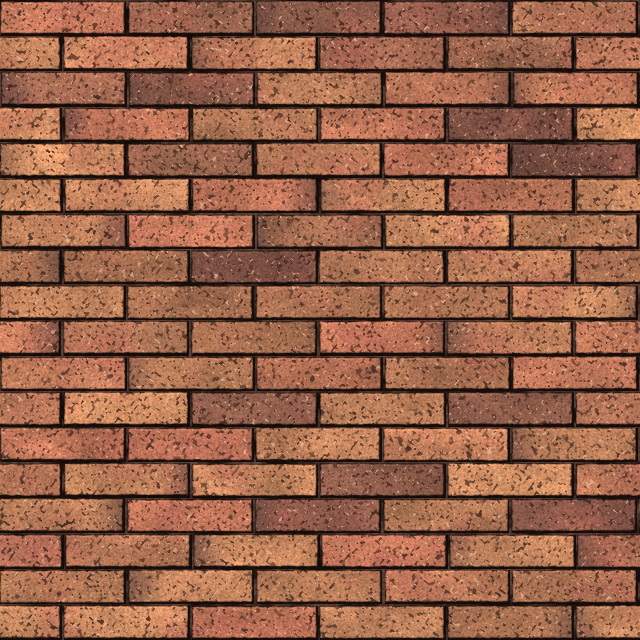
This texture is drawn by a WebGL 2 fragment shader. Its source:

```glsl
#version 300 es
precision highp float;
// Running-bond wall of speckled tan and russet bricks with dark recessed joints.

uniform vec2 u_resolution;
out vec4 fragColor;

// Integer hash giving a value from 0 to 1.
float hash(vec2 p) {
    uvec2 q = uvec2(ivec2(floor(p))) * uvec2(1597334673u, 3812015801u);
    uint n = (q.x ^ q.y) * 1597334673u;
    n = (n ^ (n >> 15)) * 2246822519u;
    n ^= n >> 13;
    return float(n >> 8) / 16777216.0;
}

float noise(vec2 p) {
    vec2 i = floor(p), f = fract(p);
    f = f * f * (3.0 - 2.0 * f);
    return mix(mix(hash(i), hash(i + vec2(1, 0)), f.x),
               mix(hash(i + vec2(0, 1)), hash(i + vec2(1, 1)), f.x), f.y);
}

float fbm(vec2 p) {
    float sum = 0.0, amp = 0.53;
    for (int i = 0; i < 4; i++) {
        sum += amp * noise(p);
        p = mat2(1.6, 1.2, -1.2, 1.6) * p + 17.0;
        amp *= 0.5;
    }
    return sum;
}

float roundedBox(vec2 p, vec2 halfSize, float radius) {
    vec2 d = abs(p) - halfSize + radius;
    return length(max(d, 0.0)) + min(max(d.x, d.y), 0.0) - radius;
}

// Fired clay: a tone per brick, then blotches, soot at one end, pits and pale grains.
vec3 clay(vec2 p, vec2 local, vec2 id) {
    float shade = hash(id + 31.0), red = hash(id + 67.0), burnt = hash(id + 113.0);
    vec3 color = mix(vec3(0.66, 0.44, 0.32), vec3(0.82, 0.56, 0.39), shade);
    color = mix(color, vec3(0.76, 0.45, 0.35), 0.8 * smoothstep(0.55, 0.9, red));
    color = mix(color, vec3(0.47, 0.30, 0.26), 0.9 * smoothstep(0.7, 0.95, burnt));

    float blotch = fbm(p * vec2(13, 22) + id * 3.7);
    color *= 0.78 + 0.46 * blotch;
    color = mix(color, vec3(0.72, 0.41, 0.34), 0.5 * smoothstep(0.5, 0.75, fbm(p * 11.0 + 40.0)));

    float end = hash(id + 151.0) < 0.5 ? -1.0 : 1.0;
    float soot = smoothstep(0.45, 1.15, end * local.x / 0.096 + 0.7 * (blotch - 0.5));
    color = mix(color, vec3(0.36, 0.25, 0.23), 0.65 * soot * smoothstep(0.5, 0.8, hash(id + 197.0)));

    vec2 grit = mat2(0.8, 0.6, -0.6, 0.8) * p;
    color *= 0.86 + 0.28 * noise(grit * 430.0);
    float pits = smoothstep(0.68, 0.88, noise(grit * 250.0 + 9.0));
    pits *= 0.5 + 0.5 * noise(p * 60.0);
    color = mix(color, vec3(0.22, 0.13, 0.10), 0.85 * pits);
    float grains = smoothstep(0.84, 0.95, noise(grit * 240.0 + 500.0));
    return mix(color, vec3(0.93, 0.76, 0.61), 0.65 * grains);
}

void main() {
    vec2 p = gl_FragCoord.xy / u_resolution;
    float pixel = 1.0 / min(u_resolution.x, u_resolution.y);

    // Five bricks across and eighteen courses, alternate courses moved by half.
    vec2 grid = p * vec2(5, 18);
    float row = floor(grid.y);
    grid.x += 0.5 * mod(row + 1.0, 2.0) + 0.012 + 0.018 * (hash(vec2(row, 7)) - 0.5);
    vec2 id = vec2(mod(floor(grid.x), 5.0), row);
    vec2 local = (fract(grid) - 0.5) / vec2(5, 18);

    // Slightly uneven size, place and edges.
    vec2 jitter = vec2(hash(id + 211.0), hash(id + 239.0)) - 0.5;
    local -= vec2(0.0, 0.0006) + 0.0012 * jitter;
    vec2 halfSize = vec2(0.0964, 0.0246) - 0.0006 * jitter.yx;
    float edge = roundedBox(local, halfSize, 0.0016);
    edge += 0.0013 * (noise(p * 110.0) - 0.5) + 0.0009 * (noise(p * 260.0) - 0.5);

    // Mortar lies in shadow, catching light just above and left of each brick.
    float lit = smoothstep(-0.0005, 0.0015, max(local.y - halfSize.y, -local.x - halfSize.x));
    lit *= smoothstep(0.25, 0.65, fbm(p * vec2(18, 40) + 70.0));
    vec3 mortar = mix(vec3(0.085, 0.05, 0.04), vec3(0.33, 0.23, 0.19), lit);
    mortar *= 0.75 + 0.5 * noise(p * 300.0);

    // Worn rims: darker all round, with a faint light on the upper edge.
    vec3 brick = clay(p, local, id);
    brick *= mix(0.68, 1.0, smoothstep(0.0, 0.0026, -edge));
    brick *= 1.0 + 0.12 * smoothstep(halfSize.y - 0.005, halfSize.y - 0.001, local.y);

    float cover = 1.0 - smoothstep(-0.7 * pixel, 0.7 * pixel, edge);
    fragColor = vec4(mix(mortar, brick, cover), 1.0);
}
```
